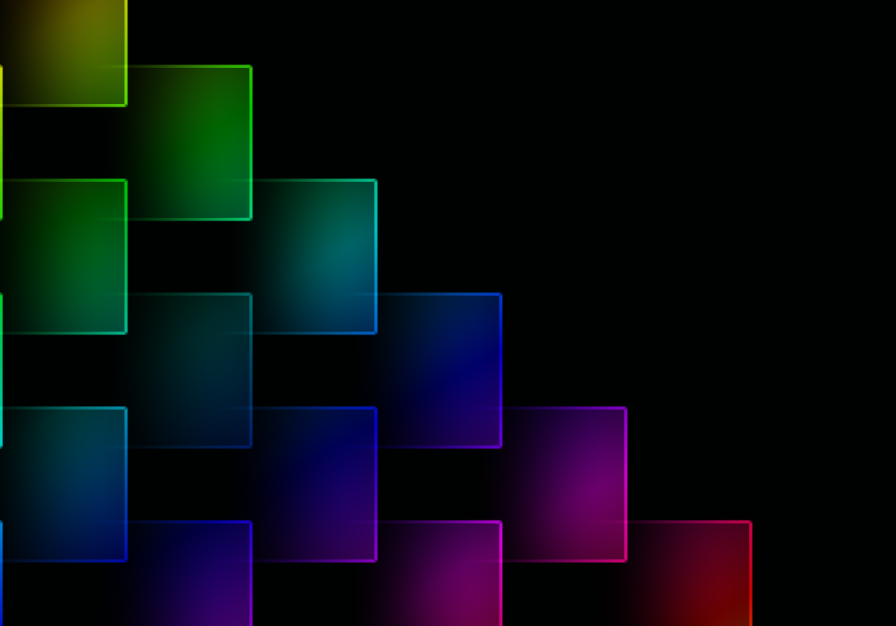
Give the GLSL for this background, as a WebGL 2 fragment shader.

```glsl
#version 300 es
precision highp float;

uniform vec2 u_resolution;
out vec4 fragColor;

// Lengths are fractions of the canvas height
const int COLUMNS = 7;
const vec2 STEP = vec2(0.1996, 0.1819);
const vec2 TILE_SIZE = vec2(0.267, 0.2438);
const vec2 DIM_CENTER = vec2(0.354, 0.616);

// Saturated spectrum, hue in turns
vec3 spectrum(float hue) {
    vec3 wheel = fract(hue + vec3(0.0, 2.0, 1.0) / 3.0);
    return clamp(abs(wheel * 6.0 - 3.0) - 1.0, 0.0, 1.0);
}

// Soft stroke around a zero distance
float stroke(float dist, float blur) {
    return 1.0 - smoothstep(0.001, 0.001 + blur, abs(dist));
}

// Soft coverage of the span from 0 to size
float span(float x, float size, float blur) {
    return smoothstep(-blur, blur, x) * smoothstep(-blur, blur, size - x);
}

// Light of one tile; q runs left and down from its upper right corner
float tileLight(vec2 q, vec2 size, float blur) {
    float across = span(q.x, size.x, blur);
    float down = span(q.y, size.y, blur);
    float fade = 1.0 - smoothstep(0.12, 0.95, q.x / size.x);

    // Glow centered right of the middle
    vec2 offset = (q / size - vec2(0.24, 0.55)) * vec2(0.9, 1.0);
    float glow = 0.42 * fade * exp(-1.3 * dot(offset, offset));

    // Bright right side, fading top and bottom sides
    float side = stroke(q.x, blur) * down;
    float caps = max(stroke(q.y, blur), stroke(q.y - size.y, blur));
    caps *= across * (1.0 - smoothstep(-0.15, 1.0, q.x / size.x));
    return max(glow * across * down, 0.8 * max(side, caps));
}

// Darkening of the tiles near the inner part of the stair
float tileShade(vec2 anchor) {
    vec2 d = (anchor - DIM_CENTER) / 0.205;
    return 1.0 - 0.55 * exp(-dot(d, d));
}

// Staggered columns, each starting one step lower than the last
float stairLight(vec2 p, float blur) {
    float light = 0.0;
    float period = 2.0 * STEP.y;
    for (int i = 0; i < COLUMNS; i++) {
        float column = float(i);
        vec2 corner = vec2(0.0015, 0.1063) + STEP * vec2(column, column - 2.0);
        float row = floor((p.y - corner.y + 0.03) / period);
        corner.y += row * period;
        vec2 q = vec2(corner.x - p.x, p.y - corner.y);
        vec2 anchor = corner + vec2(0.0, 0.5 * TILE_SIZE.y);
        light += step(0.0, row) * tileShade(anchor) * tileLight(q, TILE_SIZE, blur);
    }
    return light;
}

void main() {
    // Origin moved to the upper left
    vec2 p = gl_FragCoord.xy / u_resolution.y;
    p.y = 1.0 - p.y;
    float blur = max(0.0035, 1.0 / u_resolution.y);

    // Hue sweeps diagonally from yellow to red
    float hue = 0.116 + dot(p, vec2(0.313, 0.536));
    vec3 color = spectrum(hue) * stairLight(p, blur);
    fragColor = vec4(min(color + vec3(0.0, 0.002, 0.002), 1.0), 1.0);
}
```
